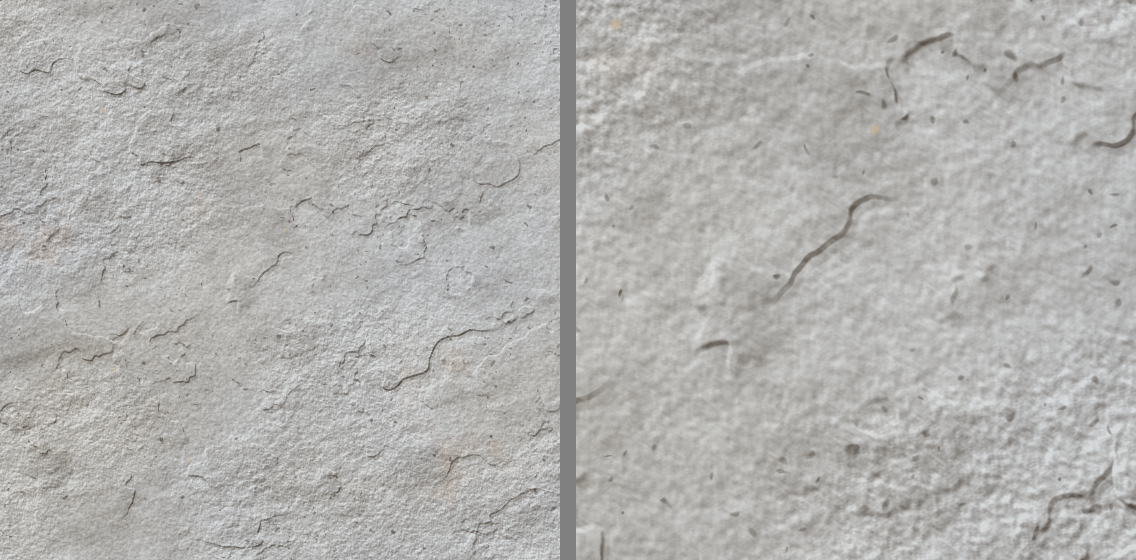
Left, the full canvas; right, a detail of the centre.
Give the GLSL for this texture, as a WebGL 1 fragment shader.

```glsl
precision highp float;
// Weathered grey stone with flaking ledges, fine grain, pits and faint stains.
uniform vec2 u_resolution;

const vec2 LIGHT_DIR = vec2(-0.55, 0.835);
const vec3 OCHRE = vec3(0.77, 0.69, 0.57);
const vec3 RUST = vec3(0.65, 0.60, 0.56);

float hash(vec2 p) {
  vec3 q = fract(vec3(p.xyx) * 0.1031);
  q += dot(q, q.yzx + 33.33);
  return fract((q.x + q.y) * q.z);
}

float noise(vec2 p) {
  vec2 cell = floor(p);
  vec2 f = fract(p);
  f = f * f * (3.0 - 2.0 * f);
  float low = mix(hash(cell), hash(cell + vec2(1.0, 0.0)), f.x);
  float high = mix(hash(cell + vec2(0.0, 1.0)), hash(cell + vec2(1.0)), f.x);
  return mix(low, high, f.y);
}

// Five rotated octaves, normalised to 0..1.
float fbm(vec2 p, float gain) {
  float sum = 0.0;
  float total = 0.0;
  float weight = 1.0;
  for (int i = 0; i < 5; i++) {
    sum += weight * noise(p);
    total += weight;
    weight *= gain;
    p = mat2(1.62, 1.22, -1.22, 1.62) * p + 17.3;
  }
  return sum / total;
}

// Tilts and stretches the plane so that features run slightly up to the right.
vec2 beddingPlane(vec2 p) {
  return mat2(0.96, -0.35, 0.28, 1.20) * p;
}

// Stacked broken layers; faint edges that grow bold in places.
float ledgeHeight(vec2 p) {
  vec2 q = beddingPlane(p);
  float height = 0.0;
  float freq = 2.8;
  float thickness = 1.0;
  for (int i = 0; i < 4; i++) {
    vec2 shift = vec2(13.7, 7.9) * float(i + 1);
    float edge = fbm(q * freq + shift, 0.56) - 0.5;
    float bold = smoothstep(0.50, 0.80, noise(q * (freq + 4.0) + shift.yx));
    float width = 0.0013 * freq;
    height += thickness * (0.07 + 0.93 * bold) * smoothstep(-width, width, edge);
    freq *= 1.5;
    thickness *= 0.9;
  }
  return height;
}

// Slope of the rough surface towards the light.
float surfaceSlope(vec2 p, float freq, float reach, float gain) {
  vec2 q = beddingPlane(p);
  vec2 ahead = beddingPlane(p + LIGHT_DIR * reach);
  return fbm(q * freq, gain) - fbm(ahead * freq, gain);
}

// Scattered round spots: coverage 0..1 for the cell under p.
float spots(vec2 p, float freq, float share, float radius, float seed) {
  vec2 cell = floor(p * freq);
  vec2 center = 0.3 + 0.4 * vec2(hash(cell + seed), hash(cell + seed + 41.0));
  float present = step(hash(cell + seed + 83.0), share);
  float size = radius * (0.5 + 0.5 * hash(cell + seed + 127.0));
  vec2 offset = fract(p * freq) - center;
  return present * (1.0 - smoothstep(size * 0.3, size, length(offset)));
}

// Shadows turn slightly brown, highlights stay neutral.
vec3 stoneColor(float tone) {
  return vec3(tone, tone - 0.08 * (0.72 - tone), tone - 0.15 * (0.75 - tone));
}

void main() {
  vec2 p = gl_FragCoord.xy / min(u_resolution.x, u_resolution.y);
  vec2 q = beddingPlane(p);

  // Broad tone, then relief that is rougher in some areas.
  float roughness = 0.65 + 0.7 * smoothstep(0.3, 0.7, noise(q * 4.5 + 33.0));
  float tone = 0.703 + 0.14 * (fbm(q * 5.0 + 51.0, 0.6) - 0.5);
  tone += 0.24 * surfaceSlope(p + 2.0, 7.0, 0.014, 0.55);
  tone += 0.52 * roughness * surfaceSlope(p + 5.0, 34.0, 0.0034, 0.8);
  tone += 0.08 * (noise(p * 240.0) - 0.5);

  // Ledges: a thin dark line under the rim, pale where it faces the light.
  float here = ledgeHeight(p);
  float nearDrop = ledgeHeight(p + LIGHT_DIR * 0.0035) - here;
  float farDrop = ledgeHeight(p + LIGHT_DIR * 0.009) - here;
  tone -= 0.022 * (here - 0.6);
  tone -= 0.25 * max(nearDrop, 0.0) + 0.07 * max(farDrop, 0.0);
  tone += 0.10 * min(max(-nearDrop, 0.0), 0.9) + 0.04 * min(max(-farDrop, 0.0), 0.9);

  // Small ragged pits of two sizes, gathered in patches.
  vec2 wobble = p + 0.010 * vec2(noise(p * 110.0), noise(p * 110.0 + 31.0));
  float patchiness = smoothstep(0.3, 0.65, noise(q * 7.0 + 90.0));
  tone -= 0.17 * patchiness * spots(wobble, 66.0, 0.22, 0.24, 3.0);
  tone -= 0.22 * spots(wobble, 29.0, 0.08, 0.17, 11.0);
  vec3 color = stoneColor(clamp(tone, 0.34, 0.84));

  // Cool and warm drift, rusty stains and ochre grit.
  float warmth = fbm(q * 3.0 + 70.0, 0.5) - 0.5;
  color += warmth * vec3(0.03, 0.005, -0.04);
  float stain = smoothstep(0.66, 0.84, fbm(q * 6.0 + 120.0, 0.6));
  color = mix(color, RUST * tone / 0.66, 0.5 * stain);
  color = mix(color, OCHRE, 0.7 * spots(p, 13.0, 0.04, 0.08, 29.0));
  gl_FragColor = vec4(color, 1.0);
}
```
